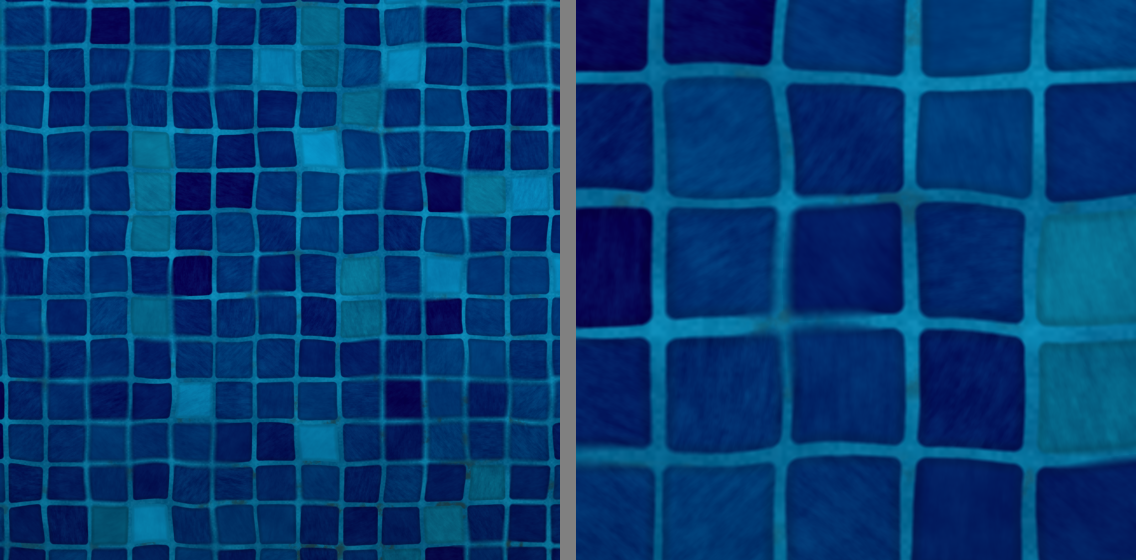
Left: the whole. Right: its middle third, enlarged.
Reproduce this texture procedurally as a three.js fragment shader.

```glsl
// Blue pool mosaic: a little over 13 by 13 hand-set square tiles with pale cyan grout.
// A noise-warped grid gives wavy joints; a hash per cell picks the glaze, size and tilt,
// and layered noise adds brushed mottling, soft edges and brown stains in the grout.
varying vec2 vUv;

float hash(vec2 p) {
  return fract(sin(dot(p, vec2(127.1, 311.7))) * 43758.5453);
}

float noise(vec2 p) {
  vec2 i = floor(p), f = fract(p);
  f = f * f * (3.0 - 2.0 * f);
  return mix(mix(hash(i), hash(i + vec2(1.0, 0.0)), f.x),
             mix(hash(i + vec2(0.0, 1.0)), hash(i + vec2(1.0, 1.0)), f.x), f.y);
}

float fbm(vec2 p) {
  float sum = 0.0, amp = 0.5;
  for (int i = 0; i < 4; i++) {
    sum += amp * noise(p);
    p = mat2(1.6, 1.2, -1.2, 1.6) * p + 7.3;
    amp *= 0.5;
  }
  return sum;
}

float roundedBox(vec2 p, vec2 halfSize, float radius) {
  vec2 q = abs(p) - halfSize + radius;
  return length(max(q, 0.0)) + min(max(q.x, q.y), 0.0) - radius;
}

// Mostly navy to mid blue, some teal, a few bright cyan
vec3 glaze(vec2 cell) {
  float kind = hash(cell + 3.7);
  float tone = hash(cell + 19.3);
  vec3 blue = mix(vec3(0.012, 0.085, 0.36), vec3(0.0, 0.255, 0.48), tone);
  blue = mix(blue, vec3(0.025, 0.03, 0.32), step(0.91, tone));
  vec3 teal = mix(vec3(0.01, 0.35, 0.49), vec3(0.03, 0.43, 0.56), tone);
  vec3 cyan = mix(vec3(0.02, 0.46, 0.65), vec3(0.03, 0.56, 0.76), tone);
  return kind < 0.84 ? blue : (kind < 0.94 ? teal : cyan);
}

void main() {
  // Wavy grid
  vec2 grid = vUv * vec2(13.34, 13.45) - vec2(0.1, 0.34);
  vec2 warp = vec2(noise(grid * 1.1 + 4.0), noise(grid * 1.1 + 31.0)) - 0.5;
  vec2 p = grid + 0.13 * warp;
  vec2 cell = floor(p);
  vec2 local = fract(p) - 0.5;

  // Tile outline, slightly tilted, shifted and resized in each cell
  vec2 rnd = vec2(hash(cell + 41.0), hash(cell + 67.0)) - 0.5;
  float tilt = 0.05 * (hash(cell + 83.0) - 0.5);
  vec2 q = local + tilt * vec2(-local.y, local.x) + 0.025 * rnd;
  float d = roundedBox(q, 0.447 + 0.02 * rnd.yx, 0.085);
  d += 0.012 * (fbm(grid * 7.0) - 0.5);
  float softness = mix(0.022, 0.085, smoothstep(0.55, 0.85, noise(grid * 0.8 + 53.0)));
  float tileMask = 1.0 - smoothstep(-softness, softness, d);

  // Brushed glaze, stroked in a random direction in each tile
  float angle = 6.2832 * hash(cell + 97.0);
  vec2 brush = mat2(cos(angle), sin(angle), -sin(angle), cos(angle)) * local;
  float strokes = fbm(brush * vec2(6.0, 17.0) + cell * 5.0) - 0.47;
  float clouds = fbm(grid * 2.6 + 11.0) - 0.47;
  float grain = noise(grid * 24.0) - 0.5;
  float rough = mix(0.25, 1.0, hash(cell + 109.0));
  vec3 tile = glaze(cell);
  tile += vec3(0.01, 0.13, 0.12) * (rough * (strokes + 0.22 * grain) + 0.8 * clouds);
  tile *= 1.0 - 0.13 * smoothstep(-0.11, -0.02, d);

  // Grout, brighter in patches and at the crossings
  float patches = smoothstep(0.25, 0.75, fbm(grid * 1.3 + 23.0));
  vec3 grout = mix(vec3(0.015, 0.37, 0.54), vec3(0.04, 0.51, 0.68), patches);
  float crossing = smoothstep(0.38, 0.49, min(abs(local.x), abs(local.y)));
  grout += vec3(0.01, 0.035, 0.035) * crossing + 0.05 * grain;

  // Brown stains gather in the lower right
  float lowRight = smoothstep(0.55, 0.0, vUv.y) * smoothstep(0.1, 0.65, vUv.x);
  float stain = smoothstep(0.62, 0.82, noise(grid * 2.3 + 71.0) + 0.14 * lowRight - 0.08);
  stain *= smoothstep(0.3, 0.65, fbm(grid * 6.0 + 5.0));
  grout = mix(grout, vec3(0.13, 0.23, 0.25), stain * (0.4 + 0.4 * lowRight));

  // Combine, then dim gently toward the bottom
  vec3 color = mix(grout, tile, tileMask);
  color *= mix(0.86, 1.04, smoothstep(0.0, 0.55, vUv.y));
  gl_FragColor = vec4(clamp(color, 0.0, 1.0), 1.0);
}
```
